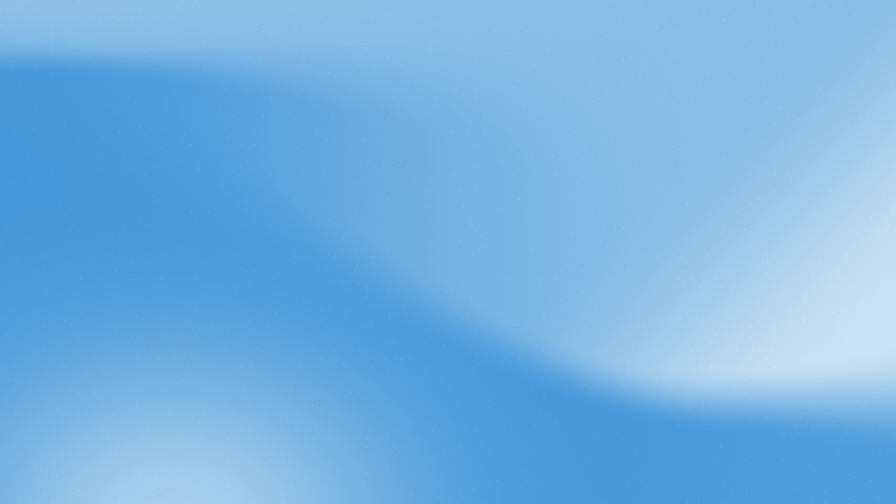
This background is drawn by a Shadertoy shader. Its source:

```glsl
// Soft blue gradient waves with pale glows and a faint dusting of specks.

const vec3 DEEP_BLUE = vec3(0.250, 0.584, 0.847);
const vec3 PALE_BLUE = vec3(0.800, 0.889, 0.952);

// Tones run from 0 (deep blue) to 1 (pale blue).
const float TROUGH_TONE = 0.02;
const float LEFT_TONE   = 0.055;
const float RIGHT_TONE  = 0.51;
const float RIGHT_GLOW  = 0.47;
const float CORNER_GLOW = 0.73;

const vec2  CORNER_CENTRE = vec2(0.195, -0.04);
const vec2  CORNER_SIZE   = vec2(0.254, 0.336);
const float GRAIN_SCALE   = 140.0;
const float GRAIN_AMOUNT  = 0.012;
const float SPECK_SCALE   = 120.0;
const float SPECK_DENSITY = 0.05;
const float SPECK_AMOUNT  = 0.07;

vec2 hash2(vec2 p) {
    vec3 q = fract(vec3(p.xyx) * vec3(0.1031, 0.1030, 0.0973));
    q += dot(q, q.yzx + 33.33);
    return fract((q.xx + q.yz) * q.zy);
}

float cornerSlope(vec2 cell, vec2 offset, vec2 f) {
    return dot(hash2(cell + offset) * 2.0 - 1.0, f - offset);
}

float gradientNoise(vec2 p) {
    vec2 i = floor(p), f = fract(p);
    vec2 w = f * f * f * (f * (f * 6.0 - 15.0) + 10.0);
    float low  = mix(cornerSlope(i, vec2(0, 0), f), cornerSlope(i, vec2(1, 0), f), w.x);
    float high = mix(cornerSlope(i, vec2(0, 1), f), cornerSlope(i, vec2(1, 1), f), w.x);
    return mix(low, high, w.y);
}

// One small jittered dot in a few of the cells
float specks(vec2 p, float pixel) {
    vec2 cell = floor(p);
    vec2 centre = 0.3 + 0.4 * hash2(cell + 17.0);
    float dotMask = 1.0 - smoothstep(0.1, 0.1 + pixel, length(fract(p) - centre));
    return dotMask * step(hash2(cell).x, SPECK_DENSITY);
}

// Eased blend across an edge with the given half width
float softEdge(float signedDistance, float halfWidth) {
    return smoothstep(-halfWidth, halfWidth, signedDistance);
}

float waveTone(vec2 uv) {
    // Upper field, brightening to the right, with a diagonal glow
    float upper = mix(LEFT_TONE, RIGHT_TONE, smoothstep(0.0, 0.8, uv.x));
    float diagonal = uv.x * 16.0 / 9.0 - uv.y;
    upper += RIGHT_GLOW * smoothstep(0.667, 1.407, diagonal);

    // Pale band along the top, its lower edge blurring to the right
    float bandEdge = 0.885 - 0.3 * uv.x * uv.x;
    float bandBlur = 0.035 + 0.3 * uv.x * uv.x;
    float bandTone = mix(0.45, 0.56, smoothstep(0.87, 1.0, uv.y));
    bandTone = mix(bandTone, RIGHT_TONE, smoothstep(0.0, 0.8, uv.x));
    float band = softEdge(uv.y - bandEdge, bandBlur);
    upper = mix(upper, max(upper, bandTone), band);

    // Deep trough, with a round glow in the lower left
    float trough = TROUGH_TONE + 0.09 * smoothstep(0.55, 1.0, uv.x);
    vec2 fromCorner = (uv - CORNER_CENTRE) / CORNER_SIZE;
    float corner = CORNER_GLOW * exp(-dot(fromCorner, fromCorner));

    // The falling wave edge is crispest right of the centre
    float crest = mix(0.72, 0.205, smoothstep(0.0, 0.8, uv.x));
    float crestBlur = 0.06 + 0.5 * pow(uv.x - 0.68, 2.0);
    float aboveCrest = softEdge(uv.y - crest, crestBlur);
    return mix(trough + corner, upper, aboveCrest);
}

void mainImage(out vec4 fragColor, in vec2 fragCoord) {
    vec2 uv = fragCoord / iResolution.xy;
    vec2 p = fragCoord / iResolution.y;

    float tone = waveTone(uv);
    tone += GRAIN_AMOUNT * gradientNoise(p * GRAIN_SCALE);
    tone += SPECK_AMOUNT * specks(p * SPECK_SCALE, SPECK_SCALE / iResolution.y);

    fragColor = vec4(mix(DEEP_BLUE, PALE_BLUE, clamp(tone, 0.0, 1.0)), 1.0);
}
```
